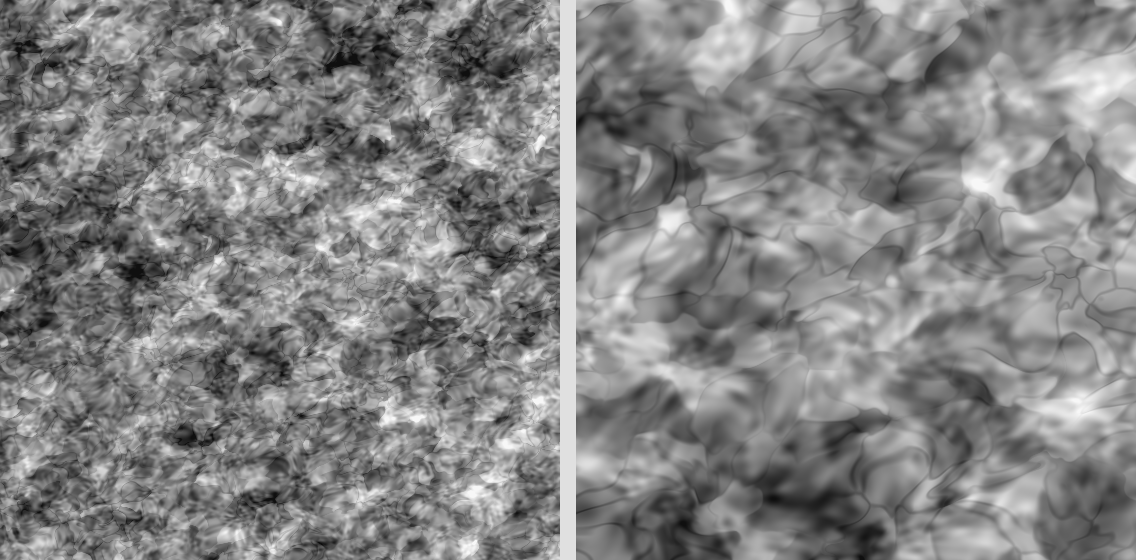
Left, the full canvas; right, a detail of the centre.
Give the GLSL for this texture, as a Shadertoy shader.

```glsl
// Grey weathered granite: mottled clumps of fine grains with dark crevices.
// Octaves of tilted, slightly stretched value noise are summed with the tones
// of a warped cell pattern, whose borders are darkened in patches.

const float MEAN_GREY = 0.515;
const float TILT = 0.3;
const float STRETCH = 1.3;
const float GRAIN_SCALE = 46.0;

float hash(vec2 p) {
    return fract(sin(dot(p, vec2(127.1, 311.7))) * 43758.5453);
}

vec2 hash2(vec2 p) {
    return vec2(hash(p), hash(p + 57.3));
}

mat2 rotation(float angle) {
    float c = cos(angle), s = sin(angle);
    return mat2(c, -s, s, c);
}

// Value noise centred on zero
float noise(vec2 p) {
    vec2 cell = floor(p), f = fract(p);
    f = f * f * (3.0 - 2.0 * f);
    float low = mix(hash(cell), hash(cell + vec2(1, 0)), f.x);
    float high = mix(hash(cell + vec2(0, 1)), hash(cell + vec2(1, 1)), f.x);
    return mix(low, high, f.y) - 0.5;
}

// Sum of octaves, from broad clouds down to fine speckle
float mottle(vec2 p) {
    float sum = 0.0, frequency = 4.0;
    for (int i = 0; i < 6; i++) {
        float octave = float(i);
        float amplitude = mix(0.17, 0.29, smoothstep(0.0, 3.0, octave));
        vec2 q = rotation(octave * 1.1) * p * frequency + octave * 17.3;
        sum += amplitude * noise(q);
        frequency *= 2.1;
    }
    return sum;
}

// Softly blended cells: x is the grain tone, y the closeness to a border
vec2 grains(vec2 p) {
    vec2 cell = floor(p), f = fract(p);
    float nearest = 9.0, second = 9.0, tone = 0.0, total = 0.0;
    for (int y = -1; y <= 1; y++) {
        for (int x = -1; x <= 1; x++) {
            vec2 offset = vec2(x, y);
            vec2 toSite = offset + hash2(cell + offset) - f;
            float d = length(toSite);
            float weight = exp(-18.0 * d * d);
            tone += weight * (hash(cell + offset + 91.7) - 0.5);
            total += weight;
            second = min(second, max(nearest, d));
            nearest = min(nearest, d);
        }
    }
    float border = 1.0 - smoothstep(0.0, 0.25, second - nearest);
    return vec2(tone / max(total, 1e-6), border);
}

// Ragged displacement that breaks up straight outlines
vec2 warp(vec2 p, float frequency, float amount) {
    vec2 q = p * frequency;
    return p + amount * vec2(noise(q + 3.7), noise(q + 41.2));
}

void mainImage(out vec4 fragColor, in vec2 fragCoord) {
    vec2 uv = fragCoord / iResolution.xy;
    vec2 p = rotation(TILT) * uv;
    p.x /= STRETCH;

    // Clumps and speckle
    float grey = MEAN_GREY + mottle(warp(p, 30.0, 0.02));

    // Grains and their patchy crevices
    vec2 ragged = warp(warp(p, 38.0, 0.025), 120.0, 0.012);
    vec2 grain = grains(ragged * GRAIN_SCALE);
    float patches = smoothstep(-0.25, 0.25, noise(p * 24.0 + 8.0));
    grey += 0.24 * grain.x - 0.11 * grain.y * patches;

    // Slightly lighter towards the lower right
    grey += 0.08 * (uv.x - uv.y);

    fragColor = vec4(vec3(clamp(grey, 0.06, 0.97)), 1.0);
}
```
